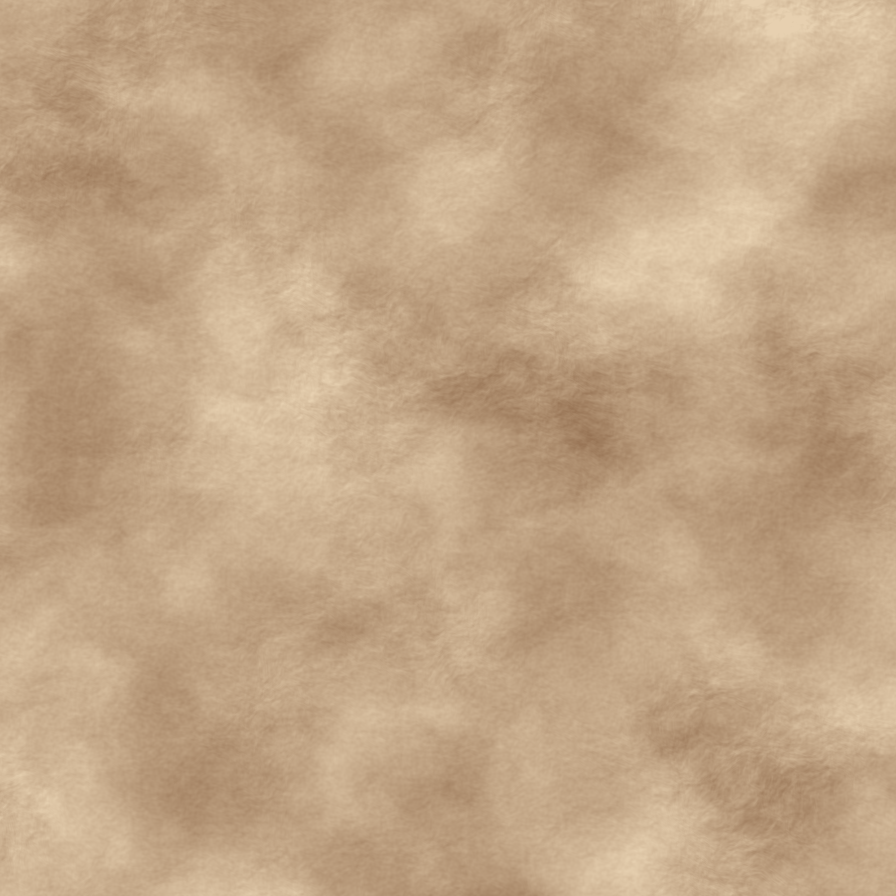
Write a WebGL 1 fragment shader that draws this texture.

```glsl
precision highp float;

uniform vec2 u_resolution;

const vec3 DARK_TAN = vec3(0.630, 0.496, 0.374);
const vec3 PALE_CREAM = vec3(0.880, 0.788, 0.662);
const vec2 LIGHT_STEP = vec2(-0.0016, 0.0024);

float hash(vec2 cell) {
  vec3 q = fract(cell.xyx * vec3(0.1031, 0.1030, 0.0973));
  q += dot(q, q.yzx + 33.33);
  return fract((q.x + q.y) * q.z);
}

vec2 gradient(vec2 cell) {
  float angle = 6.28318 * hash(cell);
  return vec2(cos(angle), sin(angle));
}

float gradientNoise(vec2 p) {
  vec2 cell = floor(p);
  vec2 f = fract(p);
  vec2 u = f * f * f * (f * (f * 6.0 - 15.0) + 10.0);
  vec2 e = vec2(0.0, 1.0);
  float a = dot(gradient(cell), f);
  float b = dot(gradient(cell + e.yx), f - e.yx);
  float c = dot(gradient(cell + e.xy), f - e.xy);
  float d = dot(gradient(cell + e.yy), f - e.yy);
  return mix(mix(a, b, u.x), mix(c, d, u.x), u.y);
}

// Octaves are rotated to hide the lattice
float fbm(vec2 p, float gain) {
  mat2 turn = mat2(0.8, 0.6, -0.6, 0.8);
  float sum = 0.0;
  float amplitude = 1.0;
  for (int i = 0; i < 5; i++) {
    sum += amplitude * gradientNoise(p);
    p = turn * p * 2.03 + 17.3;
    amplitude *= gain;
  }
  return sum;
}

vec2 warp(vec2 p, float frequency, float amount) {
  vec2 q = p * frequency;
  return p + amount * vec2(fbm(q + 3.7, 0.5), fbm(q + 41.2, 0.5));
}

// Soft washes of pigment, drawn out slightly sideways
float washes(vec2 p) {
  vec2 q = warp(p, 4.0, 0.06);
  return fbm(q * vec2(3.7, 4.4) + 8.4, 0.5);
}

// Surface height: brushed ripples and creases
float surfaceHeight(vec2 p, float roughness) {
  vec2 q = warp(p, 7.0, 0.035);
  float ripples = fbm(q * vec2(17.0, 25.0) + 60.0, 0.62);
  float crease = 1.0 - abs(gradientNoise(q * vec2(19.0, 27.0) + 5.0)) * 2.0;
  return ripples * mix(0.4, 1.0, roughness)
       + crease * crease * roughness * 0.35;
}

float emboss(vec2 p, float roughness) {
  return surfaceHeight(p, roughness)
       - surfaceHeight(p + LIGHT_STEP, roughness);
}

// Worn mottling with broken edges
float mottling(vec2 p) {
  vec2 q = warp(p, 12.0, 0.02);
  return fbm(q * vec2(19.0, 23.0) + 90.0, 0.66);
}

// Paper tooth: short fibres and specks
float paperGrain(vec2 p) {
  float fibres = gradientNoise(p * vec2(105.0, 165.0) + 12.0);
  float specks = gradientNoise(p * vec2(205.0, 225.0) + 70.0);
  return fibres + specks;
}

void main() {
  vec2 p = gl_FragCoord.xy / min(u_resolution.x, u_resolution.y);

  float roughness = smoothstep(-0.15, 0.4, gradientNoise(p * 4.3 + 25.0));

  float tone = 0.51 + 0.78 * washes(p);
  tone += mottling(p) * mix(0.05, 0.20, roughness);
  tone += emboss(p, roughness) * 0.38;
  tone += paperGrain(p) * 0.10;

  vec3 color = mix(DARK_TAN, PALE_CREAM, clamp(tone, -0.15, 1.1));
  gl_FragColor = vec4(color, 1.0);
}
```
